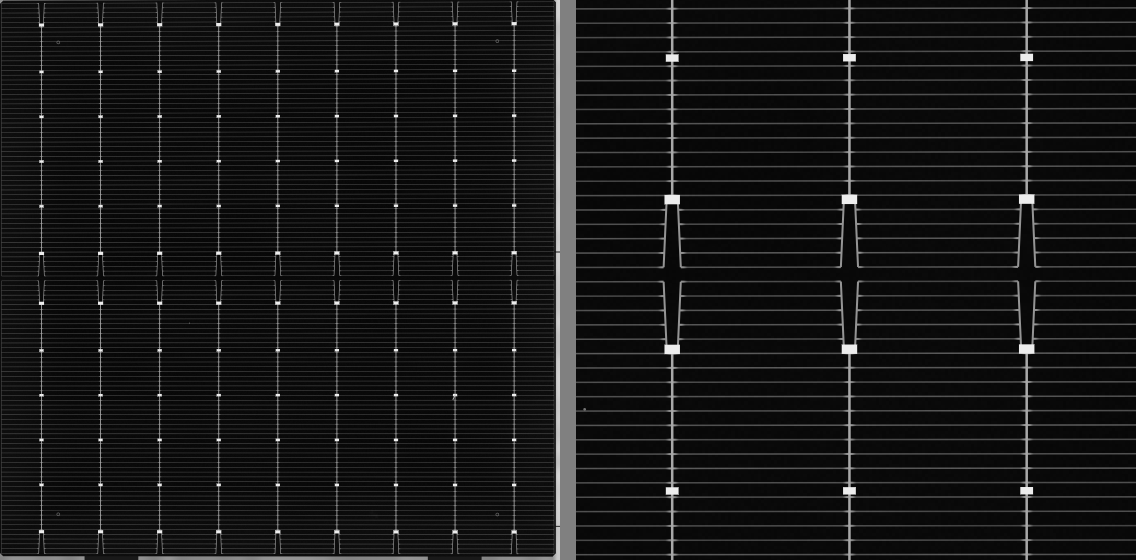
Left, the full canvas; right, a detail of the centre.
Write a WebGL 2 fragment shader that draws this pattern.

```glsl
#version 300 es
precision highp float;
// A dark solar cell: nine vertical busbars with solder pads over fine
// horizontal fingers. Both halves mirror about the middle gap, so most parts
// are drawn from the distance d to it; lines use exact box coverage.

uniform vec2 u_resolution;
out vec4 fragColor;

float pixelSize() { return 1.0 / u_resolution.y; }

// Coverage of a shape from its signed distance
float fill(float dist) { return clamp(0.5 - dist / pixelSize(), 0.0, 1.0); }

// Coverage of a line, also when thinner than a pixel
float line(float dist, float halfWidth) {
    float r = 0.5 * pixelSize();
    return (clamp(dist + r, -halfWidth, halfWidth)
          - clamp(dist - r, -halfWidth, halfWidth)) / pixelSize();
}

float box(vec2 p, vec2 halfSize) {
    vec2 e = abs(p) - halfSize;
    return length(max(e, 0.0)) + min(max(e.x, e.y), 0.0);
}

float segment(vec2 p, vec2 a, vec2 b) {
    vec2 ab = b - a;
    return length(p - a - ab * clamp(dot(p - a, ab) / dot(ab, ab), 0.0, 1.0));
}

float hash(vec2 p) {
    vec3 h = fract(p.xyx * 0.1031);
    h += dot(h, h.yzx + 33.33);
    return fract((h.x + h.y) * h.z);
}

float noise(vec2 p) {
    vec2 i = floor(p), f = fract(p);
    f = f * f * (3.0 - 2.0 * f);
    return mix(mix(hash(i), hash(i + vec2(1, 0)), f.x),
               mix(hash(i + vec2(0, 1)), hash(i + vec2(1, 1)), f.x), f.y);
}

// Pale table around the cell, with seams and two dark clips below
float surroundings(vec2 p) {
    float shade = mix(0.55, 0.8, smoothstep(0.985, 0.997, p.x));
    shade += 0.08 * (noise(p * 40.0) - 0.5);
    shade *= 1.0 - 0.8 * line(p.y - 0.55, 0.001) * step(0.99, p.x);
    shade *= 1.0 - 0.7 * line(p.y - 0.06, 0.001) * step(0.99, p.x);
    float clips = min(abs(p.x - 0.199), abs(p.x - 0.812)) - 0.048;
    return mix(shade, 0.1, fill(clips) * step(p.y, 0.01));
}

void main() {
    vec2 p = gl_FragCoord.xy / u_resolution;

    // Cell coordinates, with a slight keystone tilt
    vec2 q = p - vec2(0.4961, 0.5034);
    q.y -= q.x * (0.0012 + 0.004 * q.y);
    float d = abs(q.y);

    // Silicon, a little lighter towards the rim
    float shade = 0.033 + 0.018 * smoothstep(0.36, 0.5, max(abs(q.x), d));
    shade += 0.008 * (noise(p * 9.0) - 0.5) + 0.008 * (hash(floor(p * 512.0)) - 0.5);
    shade += 0.035 * smoothstep(0.012, 0.004, length(p - vec2(0.669, 0.081)))
                   * noise(p * 250.0);

    // Nearest busbar; forks open beyond the pads at both ends of each half
    float busX = q.x - 0.1055 * clamp(round(q.x / 0.1055), -4.0, 4.0);
    float forkS = max(0.0446 - d, d - 0.4531);
    float legX = 0.0033 + 0.045 * max(forkS, 0.0);
    float inFork = fill(-forkS);
    float legSpan = fill(0.0043 - d) * fill(d - 0.4925);

    // Fingers: brighter ticks where they reach a busbar or a fork leg
    float fingerY = (fract(d / 0.008555) - 0.5) * 0.008555;
    float row = floor(q.y / 0.008555);
    float reach = abs(busX) - legX * inFork;
    float tick = smoothstep(0.0045, 0.001, reach);
    float wear = 0.85 + 0.2 * hash(vec2(row, 7.0)) + 0.2 * (noise(vec2(q.x * 14.0, row)) - 0.5);
    float finger = line(fingerY, 0.00045 + 0.00015 * tick);
    finger *= fill(abs(q.x) - 0.4932) * fill(d - 0.4945) * mix(1.0, fill(-reach), inFork);
    shade += finger * (0.29 * wear + 0.24 * tick);

    // Side border
    shade += 0.2 * line(abs(q.x) - 0.4932, 0.0006) * legSpan;

    // Busbars and fork legs
    float bus = line(busX, 0.00075) * (1.0 - inFork);
    float legs = line(abs(busX) - legX, 0.0006) * inFork * legSpan;
    shade = mix(shade, 0.66, bus);
    shade = mix(shade, 0.58, legs);

    // Solder pads: four small ones between two large ones
    float padY = d - 0.1289 - 0.0801 * clamp(round((d - 0.1289) / 0.0801), 0.0, 3.0);
    float pads = min(box(vec2(busX, padY), vec2(0.0038, 0.0022)),
                     box(vec2(busX, forkS), vec2(0.0046, 0.0028)));
    shade = mix(shade, 0.93, fill(pads));

    // Alignment rings near the corners
    float ring = length(vec2(abs(q.x) - 0.392, d - 0.422)) - 0.0025;
    shade = mix(shade, 0.42, line(ring, 0.0006));

    // A speck of dust and a scratch beside one pad
    shade = mix(shade, 0.45, fill(length(p - vec2(0.3385, 0.423)) - 0.0008));
    float scratch = segment(p, vec2(0.809, 0.287), vec2(0.813, 0.295));
    shade = mix(shade, 0.75, fill(scratch - 0.0008));

    // Cell outline with cut corners
    float outline = max(box(q, vec2(0.4965, 0.497)), (abs(q.x) + d - 0.9875) * 0.7071);
    shade = mix(surroundings(p), shade, fill(outline));

    fragColor = vec4(vec3(clamp(shade, 0.0, 1.0)), 1.0);
}
```
